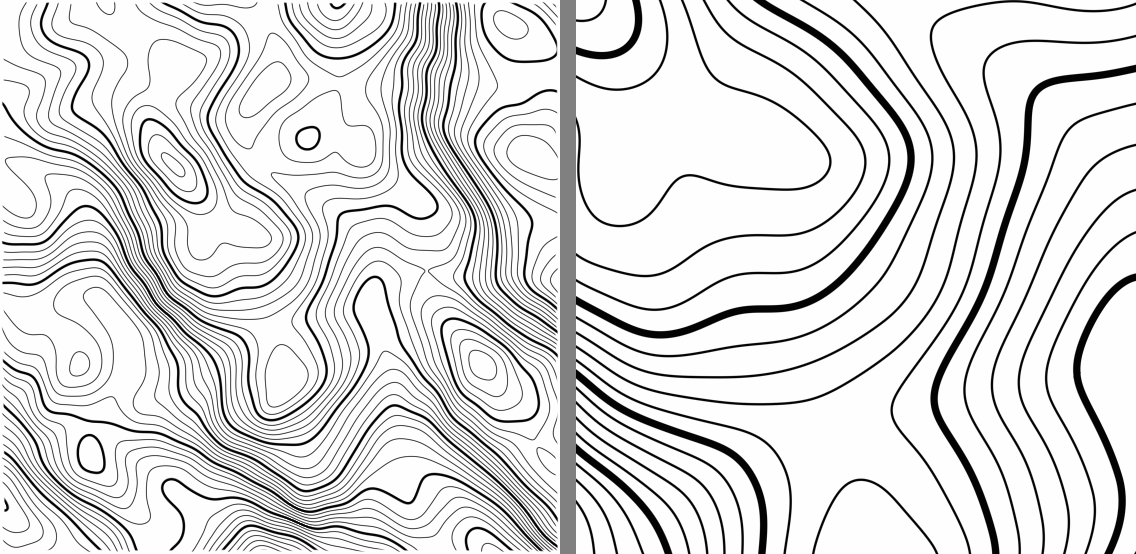
Left, the full canvas; right, a detail of the centre.
Write a Shadertoy shader that draws this pattern.

```glsl
vec2 hash2(vec2 cell) {
    vec2 s = vec2(dot(cell, vec2(127.1, 311.7)), dot(cell, vec2(269.5, 183.3)));
    return fract(sin(s) * 43758.5);
}

// Cellular distance with softly blended borders
float softCells(vec2 p) {
    vec2 cell = floor(p), local = fract(p);
    float sum = 0.0;
    for (int j = -1; j <= 1; j++) {
        for (int i = -1; i <= 1; i++) {
            vec2 offset = vec2(i, j);
            vec2 toSite = offset + 0.12 + 0.76 * hash2(cell + offset) - local;
            sum += exp(-11.0 * sqrt(dot(toSite, toSite) + 0.01));
        }
    }
    return -log(sum) / 11.0;
}

// Terrain height, counted in contour levels
float terrain(vec2 p) {
    // Bend the ground from broad sweeps down to small kinks
    vec2 q = p + 0.035 * sin(9.0 * p.yx + vec2(1.0, 4.0));
    q += 0.010 * sin(23.0 * p.yx + vec2(3.0, 0.5));
    q += 0.0028 * sin(vec2(71.0, 77.0) * p.yx + 5.0 * sin(8.0 * p)) * sin(13.0 * p + 1.0);

    // Long slopes around a central basin
    float h = 32.0 * smoothstep(0.82, 0.0, dot(q, vec2(0.6, 0.8)));
    h += 16.0 * smoothstep(0.36, -0.04, q.y) * smoothstep(0.2, 0.65, q.x);
    h += 22.0 * smoothstep(0.5, 1.06, q.x) * smoothstep(0.15, 0.5, q.y);

    // Diagonal ridges, then spurs and knolls
    h += 3.4 * sin(dot(q, vec2(15.0, 9.0)) + 1.2 * sin(5.0 * q.y));
    h += 9.5 * softCells(q * 4.6 + 7.0);
    return h;
}

void mainImage(out vec4 fragColor, in vec2 fragCoord) {
    float pixel = 1.0 / iResolution.y;
    vec2 p = fragCoord * pixel;

    // Distance to the nearest contour
    vec2 e = vec2(0.0007, 0.0);
    float h = terrain(p);
    vec2 slope = vec2(terrain(p + e.xy) - terrain(p - e.xy),
                      terrain(p + e.yx) - terrain(p - e.yx)) / (2.0 * e.x);
    float level = floor(h + 0.5);
    float dist = abs(h - level) / (length(slope) + 0.001);

    // Every fifth contour is heavy; coverage is the stroke seen through a soft pixel
    float heavy = 1.0 - step(0.5, mod(level, 5.0));
    float halfWidth = mix(0.0007, 0.0022, heavy);
    float soft = 0.75 * pixel;
    float ink = smoothstep(-soft, soft, dist + halfWidth)
              - smoothstep(-soft, soft, dist - halfWidth);

    // Blank border with slightly uneven line ends
    vec2 inset = min(p, iResolution.xy * pixel - p);
    float margin = 0.006 + 0.002 * sin(level * 2.4);
    ink *= smoothstep(margin - pixel, margin + pixel, min(inset.x, inset.y));

    vec3 paper = vec3(0.995);
    fragColor = vec4(mix(paper, vec3(0.01), ink), 1.0);
}
```
